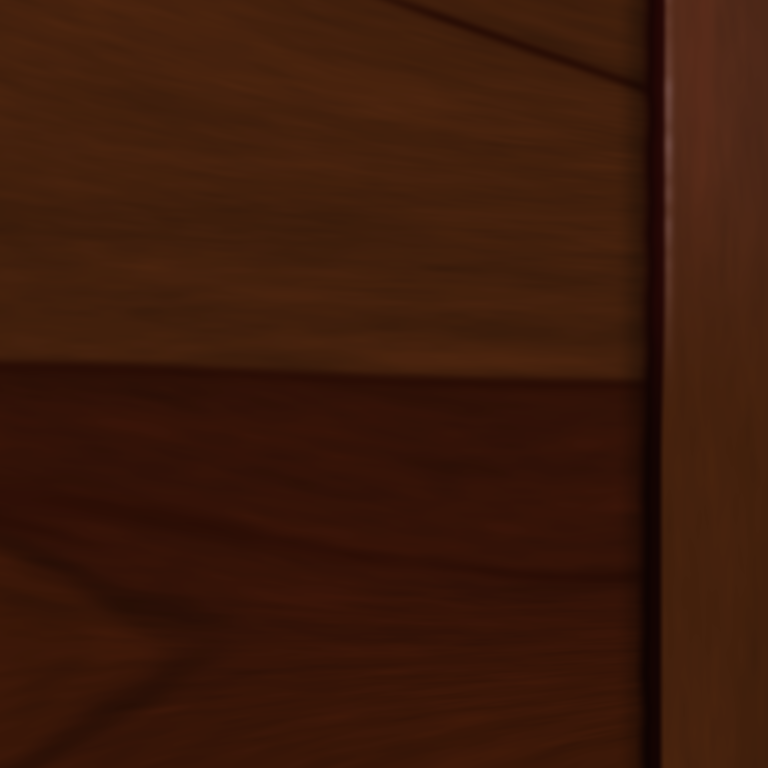
Reproduce this texture procedurally as a three.js fragment shader.

```glsl
// Dark varnished wood: slanted panel boards beside an upright stile.
// Grain mixes layered sines with stretched cellular flecks on bent coordinates;
// soft seams, an arched figure, a shadow gap and a worn glint lie on top.
varying vec2 vUv;

const vec3 UPPER_WOOD = vec3(0.260, 0.124, 0.048);
const vec3 LOWER_WOOD = vec3(0.205, 0.073, 0.028);
const vec3 WARM_WOOD  = vec3(0.238, 0.096, 0.030);
const vec3 STILE_LOW  = vec3(0.270, 0.130, 0.050);
const vec3 STILE_HIGH = vec3(0.322, 0.164, 0.098);
const vec3 SEAM_DARK  = vec3(0.130, 0.030, 0.010);
const vec3 GAP_RED    = vec3(0.140, 0.025, 0.018);
const vec3 GAP_BLACK  = vec3(0.080, 0.016, 0.010);
const vec3 GLINT      = vec3(0.440, 0.290, 0.260);

vec3 hash3(vec2 cell) {
  vec3 h = fract(vec3(cell.xyx) * vec3(0.1031, 0.1030, 0.0973));
  h += dot(h, h.yxz + 33.33);
  return fract((h.xxy + h.yzz) * h.zyx);
}

// Cellular flecks: one soft light or dark spot per cell, about -1 to 1.
float flecks(vec2 p) {
  vec2 cell = floor(p);
  float sum = 0.0;
  for (int j = -1; j <= 1; j++) {
    for (int i = -1; i <= 1; i++) {
      vec2 c = cell + vec2(float(i), float(j));
      vec3 h = hash3(c + 57.0);
      vec2 d = p - c - h.xy;
      float spot = max(0.0, 1.0 - dot(d, d));
      sum += (2.0 * h.z - 1.0) * spot * spot;
    }
  }
  return sum;
}

// Broad layered sines; streaks run along p.x.
float bands(vec2 p, float freq) {
  float sum = 0.0;
  float amp = 0.5;
  for (int i = 0; i < 4; i++) {
    float k = float(i) * 2.3;
    float warp = 1.6 * sin(p.x * 4.1 + k + p.y * freq * 0.23);
    float fade = sin(p.x * 6.0 + k * 1.7 + 1.7 * sin(p.y * freq * 0.37 + k));
    sum += amp * sin(p.y * freq + warp + k) * (0.5 + 0.5 * fade);
    freq *= 1.71;
    amp *= 0.72;
  }
  return sum;
}

// Wood grain from broad bands down to short fine streaks.
float grain(vec2 p, float freq) {
  float sum = 0.5 * bands(p, freq);
  sum += 0.55 * flecks(p * vec2(4.5, 30.0));
  sum += 0.50 * flecks(p * vec2(10.0, 65.0) + 9.0);
  return sum + 0.40 * flecks(p * vec2(26.0, 130.0) + 23.0);
}

// Soft bell-shaped line at distance d.
float softLine(float d, float width) {
  return exp(-d * d / (width * width));
}

// Soft step centred on an edge.
float softEdge(float edge, float blur, float x) {
  return smoothstep(edge - blur, edge + blur, x);
}

vec3 upperBoard(vec2 p, float seam) {
  float bend = 0.02 + 0.30 * smoothstep(0.55, 1.0, p.y);
  vec2 q = vec2(p.x, p.y + p.x * bend);
  float tone = 1.0 + 0.085 * grain(q, 38.0);
  tone += 0.08 * smoothstep(0.85, 1.05, q.y) * (1.0 - p.x);
  tone -= 0.10 * softLine(q.y - 0.72, 0.035) * (1.0 - p.x);
  tone -= 0.07 * softLine(q.y - 0.59, 0.025);
  // Pale strip just above the middle seam
  tone += 0.13 * softLine(p.y - seam - 0.026, 0.018) * softLine(p.x - 0.58, 0.22);
  vec3 col = UPPER_WOOD * tone;
  // Slanted seam in the upper right
  float slant = p.y - 1.0 + 0.35 * (p.x - 0.51);
  float reach = smoothstep(0.35, 0.6, p.x);
  col *= 1.0 - 0.14 * softLine(slant - 0.012, 0.018) * reach;
  return mix(col, SEAM_DARK, 0.72 * softLine(slant, 0.0075) * reach);
}

vec3 lowerBoard(vec2 p) {
  float sweep = mix(0.365, 0.25, smoothstep(-0.15, 0.75, p.x));
  float below = p.y - sweep;
  float under = 1.0 - softEdge(0.0, 0.03, below);
  // Streaks follow the sweep, then rise to the right near the bottom
  float rise = 0.45 * p.x * (1.0 - smoothstep(0.0, 0.26, p.y));
  vec2 q = vec2(p.x, below * 0.9 - rise);
  float tone = 1.0 + 0.095 * grain(q + 1.3, 42.0);
  float warmth = under * smoothstep(0.26, 0.0, p.y) * (0.35 + 0.65 * p.x);

  // Arched figure with its nose to the right
  float axis = 0.16 - 0.1 * (0.27 - p.x);
  float arch = p.x + 2.4 * length(vec2(p.y - axis, 0.04)) - 0.366;
  arch += 0.07 * flecks(p * vec2(7.0, 13.0));
  float leftSide = 1.0 - smoothstep(0.2, 0.42, p.x);
  float inside = 1.0 - softEdge(-0.05, 0.09, arch);
  warmth = max(warmth, 0.7 * inside);
  tone -= 0.19 * softLine(arch, 0.055) * leftSide;
  tone += 0.03 * sin(arch * 42.0) * leftSide * under;
  vec3 col = mix(LOWER_WOOD, WARM_WOOD, warmth) * tone;

  // Sweeping growth line, broad at the left, with a faint companion
  float width = mix(0.022, 0.009, smoothstep(0.0, 0.7, p.x));
  float patchy = 0.85 + 0.35 * flecks(vec2(p.x * 9.0, below * 25.0));
  float mark = 0.52 * softLine(below + 0.002 * sin(p.x * 19.0), width) * patchy;
  mark += 0.40 * softLine(below + 0.035 + 0.1 * p.x, 0.013)
        * (1.0 - smoothstep(0.02, 0.24, p.x));
  return mix(col, SEAM_DARK, clamp(mark, 0.0, 0.75));
}

vec3 panel(vec2 p) {
  float seam = 0.527 - 0.032 * p.x + 0.002 * sin(p.x * 9.0);
  float d = p.y - seam;
  vec3 col = mix(lowerBoard(p), upperBoard(p, seam), softEdge(0.0, 0.009, d));
  col *= 1.0 - 0.10 * softLine(d + 0.02, 0.03);
  return mix(col, SEAM_DARK, 0.5 * softLine(d + 0.004, 0.009));
}

vec3 stile(vec2 p) {
  float streaks = grain(vec2(p.y, p.x + 0.01 * p.y), 70.0);
  vec3 col = mix(STILE_LOW, STILE_HIGH, smoothstep(0.42, 0.88, p.y));
  col *= 1.0 + 0.055 * streaks;
  col.r += 0.015 * softLine(p.x - 0.91, 0.018) * smoothstep(0.5, 0.9, p.y);
  return col * (1.0 - 0.06 * smoothstep(0.93, 1.0, p.x));
}

void main() {
  vec2 p = vUv;
  float high = smoothstep(0.38, 0.66, p.y);
  float gapLeft = mix(0.836, 0.840, high) + 0.003 * flecks(vec2(0.5, p.y * 22.0));
  float gapRight = mix(0.861, 0.866, high);

  // Panel darkens toward the gap
  vec3 col = panel(p) * (1.0 - 0.30 * smoothstep(0.80, 0.84, p.x));
  vec3 gap = mix(GAP_BLACK, GAP_RED, high);
  gap *= 1.0 - 0.3 * softLine(p.x - gapLeft - 0.006, 0.007);
  col = mix(col, gap, softEdge(gapLeft, 0.010, p.x));
  col = mix(col, stile(p), softEdge(gapRight, 0.005, p.x));

  // Worn glint on the rounded edge of the stile
  float wear = 0.75 + 0.35 * flecks(vec2(0.5, p.y * 45.0));
  float shine = smoothstep(0.45, 0.8, p.y) * (1.0 - 0.4 * smoothstep(0.85, 1.0, p.y));
  col = mix(col, GLINT, 0.9 * shine * wear * softLine(p.x - 0.871, 0.006));
  gl_FragColor = vec4(col, 1.0);
}
```
